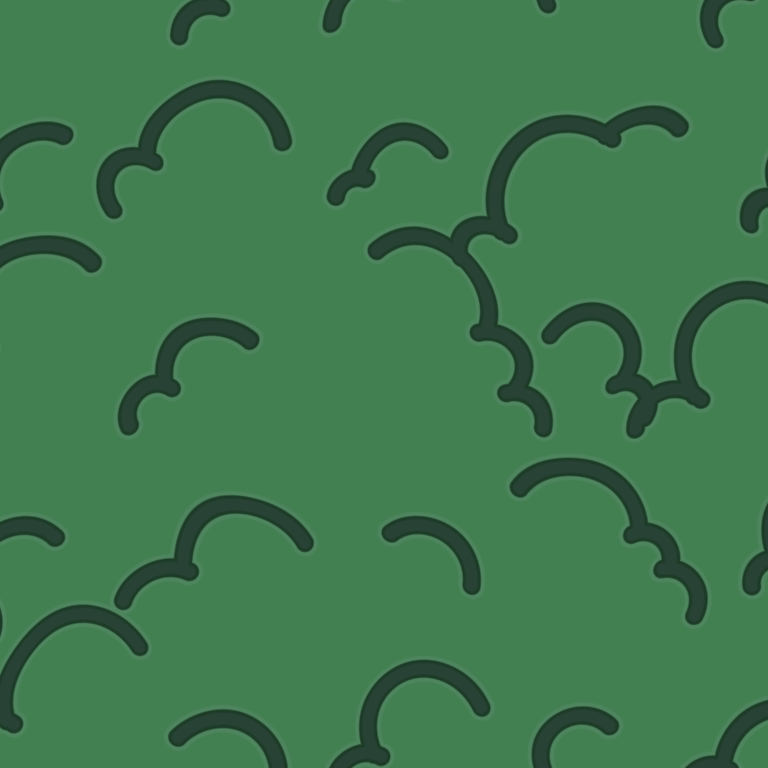
Write a three.js fragment shader that draws this pattern.

```glsl
// Scattered bush outlines: chains of rounded dark strokes with a faint halo on green.
#define CELLS 4.0
#define JITTER 0.055
#define BIG_CHORD 0.178
#define SMALL_CHORD 0.125
#define SIDE_RATIO 0.47
#define STROKE 0.0120
#define CORE 0.0076
#define HALO 0.0172
#define SOFT 0.0015
#define WOBBLE 0.005
#define SEED 3.7

varying vec2 vUv;

const vec3 LEAF = vec3(0.26, 0.50, 0.32);
const vec3 GLOW = vec3(0.31, 0.52, 0.37);
const vec3 RIM = vec3(0.11, 0.235, 0.155);
const vec3 INK = vec3(0.16, 0.26, 0.21);

float hash(vec2 cell, float salt) {
  return fract(sin(dot(cell, vec2(127.1, 311.7)) + (salt + SEED) * 74.7) * 43758.55);
}

// Distance to a circular arc from a to b, bulging to the left of its chord.
float arcDistance(vec2 p, vec2 a, vec2 b, float spread) {
  float halfChord = 0.5 * length(b - a);
  vec2 along = (b - a) / (2.0 * halfChord);
  vec2 q = p - 0.5 * (a + b);
  q = vec2(dot(q, along), dot(q, vec2(-along.y, along.x)) + halfChord / tan(spread));
  if (abs(atan(q.x, q.y)) < spread) return abs(length(q) - halfChord / sin(spread));
  return min(length(p - a), length(p - b));
}

// One bush: small arcs climb to a main dome, then small arcs fall away.
float bushDistance(vec2 p, vec2 cell) {
  bool big = mod(cell.x + cell.y, 2.0) < 0.5;
  float pick = hash(cell, 1.0);
  float count = big ? 2.0 + floor(pick * 3.0) : 1.0 + step(0.25, pick);
  float dome = min(count - 1.0, 1.0 + step(0.5, hash(cell, 2.0)));
  float chord = (big ? BIG_CHORD : SMALL_CHORD) * mix(0.85, 1.12, hash(cell, 3.0));
  float side = chord * SIDE_RATIO;
  if (hash(cell, 4.0) < 0.22) p.x = -p.x;

  float span = chord + (count - 1.0) * side;
  vec2 knot = -0.5 * span * vec2(0.9, 0.42) - vec2(0.0, 0.03);
  float d = 1.0;
  for (int i = 0; i < 4; i++) {
    float k = float(i);
    if (k >= count) break;
    float salt = 10.0 + 3.0 * k;
    bool isDome = k == dome;
    float heading = isDome ? 0.42 : (k < dome ? 0.75 : -0.25);
    heading += (hash(cell, salt) - 0.5) * 0.65;
    float reach = isDome ? chord : side * mix(0.8, 1.2, hash(cell, salt + 1.0));
    float spread = (isDome ? 1.15 : 0.85) + 0.45 * hash(cell, salt + 2.0);
    vec2 next = knot + reach * vec2(cos(heading), sin(heading));
    d = min(d, arcDistance(p, knot, next, spread));
    knot = next + vec2(-0.009, 0.004); // leaves a blunt tick at each joint
  }
  return d;
}

float cover(float d, float edge, float soft) {
  return 1.0 - smoothstep(edge - soft, edge + soft, d);
}

void main() {
  // Layered sines bend the arcs like a hand-drawn line.
  vec2 p = vUv + WOBBLE * (sin(vUv.yx * 17.0 + vec2(0.5, 2.1))
                         + 0.5 * sin(vUv.yx * 31.0 + vUv * 9.0));
  vec2 home = floor(p * CELLS + 0.35);

  // Nearest stroke among the neighbouring bushes.
  float d = 1.0;
  for (int y = -1; y <= 1; y++) {
    for (int x = -1; x <= 1; x++) {
      vec2 cell = home + vec2(float(x), float(y));
      vec2 shift = (vec2(hash(cell, 5.0), hash(cell, 6.0)) - 0.5) * JITTER;
      vec2 center = (cell + 0.15) / CELLS + shift;
      d = min(d, bushDistance(p - center, cell));
    }
  }

  // Halo, dark rim and softer core of the stroke.
  vec3 color = mix(LEAF, GLOW, cover(d, HALO, SOFT));
  color = mix(color, RIM, cover(d, STROKE, SOFT));
  color = mix(color, INK, cover(d, CORE, SOFT));
  gl_FragColor = vec4(color, 1.0);
}
```
